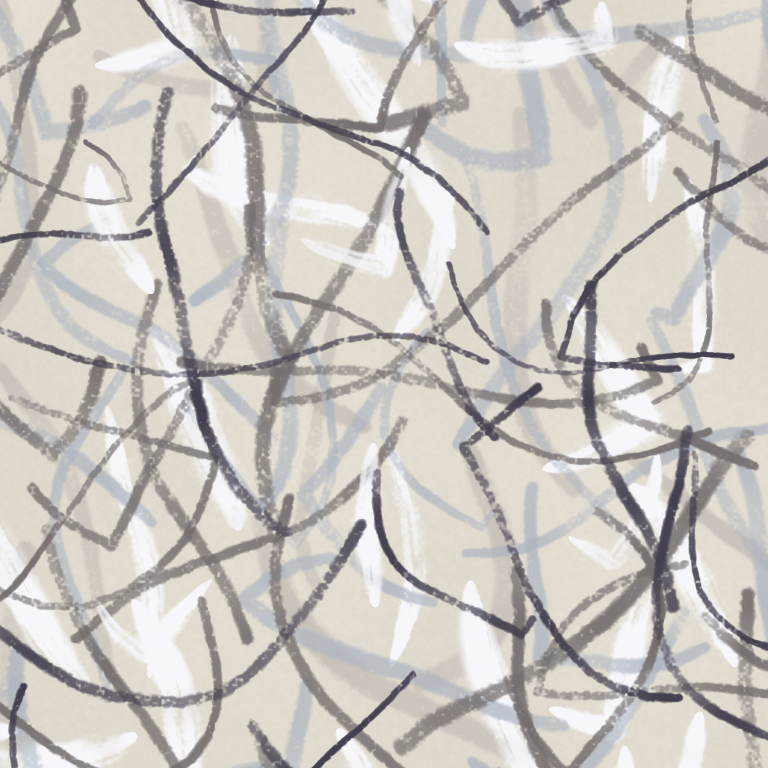
Reproduce this pattern procedurally as a Shadertoy shader.

```glsl
float hash(vec2 p) {
    return fract(sin(dot(p, vec2(127.1, 311.7))) * 43758.5453);
}

float noise(vec2 p) {
    vec2 i = floor(p), f = fract(p);
    f = f * f * (3.0 - 2.0 * f);
    return mix(mix(hash(i), hash(i + vec2(1, 0)), f.x),
               mix(hash(i + vec2(0, 1)), hash(i + vec2(1, 1)), f.x), f.y);
}

// Nearest point on a wandering path: distance, progress 0..1, signed side
vec3 wander(vec2 p, vec2 start, float angle, float len, float bend, vec2 id) {
    const int STEPS = 14;
    float stepLen = len / float(STEPS);
    float phase = 6.283 * hash(id + 5.1);
    float turn = bend * (hash(id + 6.3) - 0.5);
    int kinkAt = int(hash(id + 7.7) * 34.0);
    vec3 best = vec3(9.0, 0.0, 0.0);
    vec2 a = start;
    for (int k = 0; k < STEPS; k++) {
        vec2 dir = vec2(cos(angle), sin(angle));
        vec2 q = p - a;
        float h = clamp(dot(q, dir), 0.0, stepLen);
        float d = length(q - dir * h);
        if (d < best.x)
            best = vec3(d, (float(k) + h / stepLen) / float(STEPS), dir.x * q.y - dir.y * q.x);
        a += dir * stepLen;
        angle += turn + 0.5 * bend * sin(phase + float(k) * 0.42);
        if (k == kinkAt) angle += sign(turn) * 1.5;
    }
    return best;
}

// One layer of strokes; streak 0 gives a grainy stick, 1 a dry brush
void scribble(inout vec3 color, vec2 p, float grain, int count, float seed, vec3 pigment,
              float width, float len, float bend, float spread, float density, float streak) {
    for (int i = 0; i < count; i++) {
        vec2 id = vec2(float(i) + 1.0, seed);
        float angle = -1.45 + spread * (hash(id) + hash(id + 1.7) - 1.0);
        float l = len * mix(0.6, 1.35, hash(id + 2.9));
        vec2 middle = fract(float(i) * vec2(0.7549, 0.5698) + seed * vec2(0.37, 0.61)) * 1.3 - 0.15;
        vec2 start = middle - 0.45 * l * vec2(cos(angle), sin(angle));
        if (distance(p, start) > l + 2.0 * width) continue;

        vec3 s = wander(p, start, angle, l, bend, id);
        float taper = mix(1.0, sqrt(max(sin(3.1416 * s.y), 0.0)), streak);
        float w = width * mix(0.65, 1.3, hash(id + 3.3)) * taper + 0.0005;
        if (s.x > w) continue;

        // Pressure changes along the stroke, paper tooth breaks it up
        float body = 1.0 - smoothstep(0.35 * w, w, s.x);
        float pressure = mix(0.55, 1.15, noise(vec2(s.y * 6.0, seed + float(i) * 3.7)));
        float bristle = noise(vec2(s.z * 210.0, s.y * 5.0 + float(i) * 9.0));
        float tooth = mix(grain, 0.65 * bristle + 0.35 * grain, streak);
        float cover = smoothstep(0.15, 0.75, tooth + 0.75 * body * pressure - 0.38);
        color = mix(color, pigment, clamp(cover * body * pressure * density, 0.0, 1.0));
    }
}

void mainImage(out vec4 fragColor, in vec2 fragCoord) {
    vec2 uv = fragCoord / iResolution.y;
    float grain = 0.6 * noise(uv * 260.0) + 0.4 * noise(uv * 140.0 + 31.0);

    // Cream paper with faint mottling
    vec3 color = vec3(0.885, 0.862, 0.815);
    color += 0.03 * (noise(uv * 5.0) - 0.5) + 0.025 * (grain - 0.5);

    // Hand tremor
    vec2 p = uv + 0.008 * vec2(noise(uv * 11.0), noise(uv * 11.0 + 40.0))
                + 0.0022 * vec2(noise(uv * 60.0), noise(uv * 60.0 + 70.0));

    vec3 white = vec3(0.97, 0.97, 0.985);
    vec3 blueGrey = vec3(0.68, 0.71, 0.755);
    vec3 charcoal = vec3(0.45, 0.425, 0.425);
    vec3 graphite = vec3(0.27, 0.25, 0.31);

    // Smudges, chalk and blue wash underneath
    scribble(color, p, grain, 14, 1.0, vec3(0.74, 0.71, 0.69), 0.024, 0.50, 0.20, 1.2, 0.6, 0.3);
    scribble(color, p, grain, 24, 2.0, white, 0.036, 0.30, 0.10, 0.9, 1.15, 1.0);
    scribble(color, p, grain, 16, 3.0, blueGrey, 0.017, 0.50, 0.25, 1.2, 0.75, 0.3);
    scribble(color, p, grain, 15, 4.0, blueGrey, 0.014, 0.55, 0.30, 3.0, 0.75, 0.3);

    // Charcoal, a second pass of chalk, then the firm dark lines
    scribble(color, p, grain, 28, 5.0, charcoal, 0.0125, 0.55, 0.24, 1.1, 0.85, 0.0);
    scribble(color, p, grain, 12, 6.0, white, 0.026, 0.22, 0.10, 1.0, 1.1, 1.0);
    scribble(color, p, grain, 12, 7.0, charcoal, 0.0075, 0.60, 0.36, 2.6, 0.9, 0.0);
    scribble(color, p, grain, 15, 8.0, graphite, 0.0095, 0.55, 0.26, 0.9, 0.9, 0.0);
    scribble(color, p, grain, 11, 9.0, graphite, 0.0075, 0.55, 0.32, 2.8, 1.0, 0.0);

    fragColor = vec4(color, 1.0);
}
```
